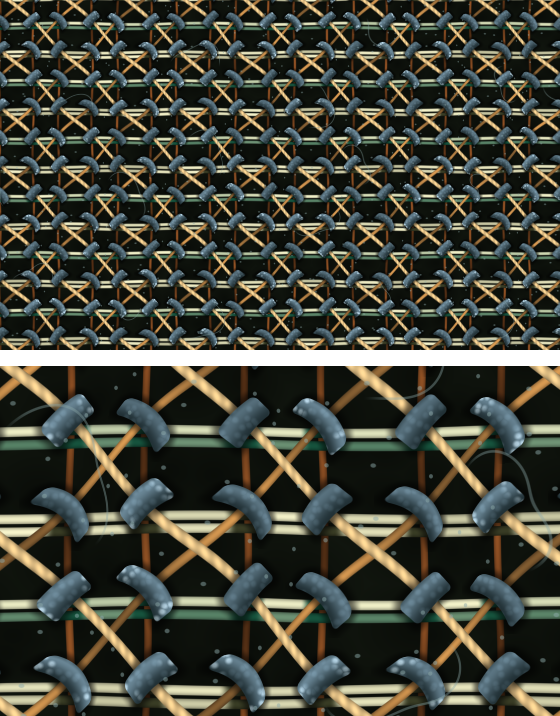
Top: the whole. Bottom: its middle third, enlarged.
Reproduce this pattern procedurally as a Shadertoy shader.

```glsl
// Woven wire lattice threaded through small tilted ferrite rings, with dust and lint.

const float ROWS = 12.21;              // row pitches over the canvas height
const vec2  FIRST_RING = vec2(1.09, 0.71); // first lattice point from top left
const float COLUMN_PITCH = 1.027;      // column pitch relative to row pitch
const float PAIRING = 0.07;            // neighbouring columns lean together
const float WOBBLE = 0.025;
const float LINT_CELL = 3.4;

const vec3 GROUND = vec3(0.050, 0.065, 0.043);
const vec3 GOLD   = vec3(0.92, 0.78, 0.54);
const vec3 BRONZE = vec3(0.66, 0.47, 0.25);
const vec3 COPPER = vec3(0.48, 0.27, 0.12);
const vec3 CREAM  = vec3(0.90, 0.89, 0.74);
const vec3 TEAL   = vec3(0.08, 0.30, 0.22);
const vec3 RING_DARK  = vec3(0.13, 0.19, 0.21);
const vec3 RING_LIGHT = vec3(0.41, 0.52, 0.58);
const vec3 LINT   = vec3(0.55, 0.66, 0.66);

float hash(vec2 p) {
    vec3 h = fract(vec3(p.xyx) * 0.1031);
    h += dot(h, h.yzx + 33.33);
    return fract((h.x + h.y) * h.z);
}

vec2 hash2(vec2 p) { return vec2(hash(p), hash(p + 47.3)); }

// Distance to the nearest scattered point
float cellular(vec2 p) {
    vec2 id = floor(p);
    float nearest = 2.0;
    for (int j = -1; j <= 1; j++)
    for (int i = -1; i <= 1; i++) {
        vec2 c = id + vec2(i, j);
        nearest = min(nearest, length(c + hash2(c) - p));
    }
    return nearest;
}

float cover(float d, float aa) { return 1.0 - smoothstep(-aa, aa, d); }

// Round wire, brightest along its middle
void drawWire(inout vec3 col, vec3 tint, float d, float halfWidth, float aa) {
    float across = min(abs(d) / halfWidth, 1.0);
    col = mix(col, tint * (1.08 - 0.4 * across * across), cover(abs(d) - halfWidth, aa));
}

// Two parallel row wires, lit in dashes between the columns
void drawRowWires(inout vec3 col, vec2 q, float aa) {
    float row = floor(q.y + 0.3);
    float h = q.y - row;
    float green = 1.0 - mod(row, 2.0);
    for (int i = 0; i < 2; i++) {
        float k = float(i);
        float glint = hash(vec2(floor(q.x) + 9.0 * k, row));
        float gap = 0.5 - 0.5 * cos(6.2832 * (q.x + 0.06 * (glint - 0.5)));
        float lit = smoothstep(0.12, 0.55, gap) * mix(0.7, 1.0, glint);
        lit *= 1.0 - 0.6 * green * k;
        vec3 tint = mix(mix(COPPER * 0.6, TEAL, 0.4 + 0.6 * green), CREAM, lit);
        drawWire(col, tint, h - 0.12 - 0.15 * k, 0.056, aa);
    }
}

// Curved ring edge; tilt alternates like a checkerboard
void drawRing(inout vec3 col, vec2 q, float aa) {
    vec2 id = floor(q + 0.5);
    float odd = mod(id.x + id.y, 2.0);
    float side = 2.0 * odd - 1.0;
    float tone = hash(id + 5.0);
    vec2 local = q - id - 0.07 * (hash2(id) - 0.5);
    vec2 along = normalize(vec2(1.0, side + 0.3 * (tone - 0.5)));
    float x = dot(local, along);
    float y = dot(local, vec2(along.y, -along.x) * vec2(1.0, 1.0));
    y += mix(0.45, 0.95, odd) * x * x - 0.03;
    vec2 size = mix(vec2(0.31, 0.155), vec2(0.36, 0.135), odd);
    vec2 e = abs(vec2(x, y)) - size + 0.07;
    float d = length(max(e, 0.0)) + min(max(e.x, e.y), 0.0) - 0.07;

    col *= 1.0 - 0.55 * (1.0 - smoothstep(0.0, 0.13, d));
    float face = smoothstep(-size.y, size.y * 0.7, y) * (1.0 - 0.5 * smoothstep(0.6, 1.1, y / size.y));
    float grain = 1.0 - smoothstep(0.1, 0.5, cellular(q * 9.0));
    vec3 tint = mix(RING_DARK, RING_LIGHT, face * mix(0.7, 1.05, tone) + 0.2 * grain);
    float glint = smoothstep(0.16, 0.30, abs(x)) * grain * step(0.45, tone);
    col = mix(col, tint + 0.28 * glint, cover(d, aa));
}

// Sparse curled fibres
float lint(vec2 q, float aa) {
    vec2 p = q / LINT_CELL, id = floor(p);
    float amount = 0.0;
    for (int j = -1; j <= 1; j++)
    for (int i = -1; i <= 1; i++) {
        vec2 c = id + vec2(i, j);
        vec2 r = (p - c - hash2(c + 3.0)) * LINT_CELL;
        float turn = 6.2832 * hash(c + 11.0);
        float angle = atan(r.y, r.x);
        float bend = 0.12 * sin(3.0 * angle + turn);
        float d = abs(length(r) - mix(0.4, 1.0, hash(c + 19.0)) - bend) - 0.015;
        float span = smoothstep(0.1, 0.5, cos(angle - turn)) * step(0.35, hash(c + 29.0));
        amount = max(amount, span * cover(d, aa));
    }
    return amount;
}

void mainImage(out vec4 fragColor, in vec2 fragCoord) {
    float aa = 0.75 * ROWS / iResolution.y;
    vec2 q = vec2(fragCoord.x, iResolution.y - fragCoord.y) / iResolution.y * ROWS - FIRST_RING;
    q.x /= COLUMN_PITCH;
    q.x -= PAIRING * cos(3.14159 * q.x);
    q += WOBBLE * sin(vec2(1.7, 1.3) * q.yx + 2.0 * sin(0.9 * q));

    vec3 col = GROUND * (0.75 + 0.5 * cellular(q * 1.5));

    // Wires from back to front: columns, rows, rising and falling diagonals
    float column = floor(q.x + 0.5);
    float wear = 0.85 + 0.25 * sin(q.y * 2.3 + column * 1.9);
    drawWire(col, COPPER * wear, q.x - column, 0.045, aa);
    drawRowWires(col, q, aa);
    float rise = (mod(q.x + q.y, 2.0) - 1.0) * 0.7071;
    float fall = (mod(q.x - q.y + 1.0, 2.0) - 1.0) * 0.7071;
    float patina = 0.95 + 0.25 * sin(q.x * 1.1 - q.y * 1.4);
    drawWire(col, BRONZE * patina, rise, 0.050, aa);
    float twist = 0.95 + 0.09 * sin(26.0 * (q.x + q.y) + 40.0 * fall);
    drawWire(col, GOLD * twist, fall, 0.062, aa);

    drawRing(col, q, aa);

    // Dust and lint on top
    float dust = cover(cellular(q * 1.9 + 7.0) / 1.9 - 0.025, aa);
    col = mix(col, LINT, 0.5 * dust);
    col = mix(col, LINT, 0.4 * lint(q, aa));
    fragColor = vec4(col, 1.0);
}
```
